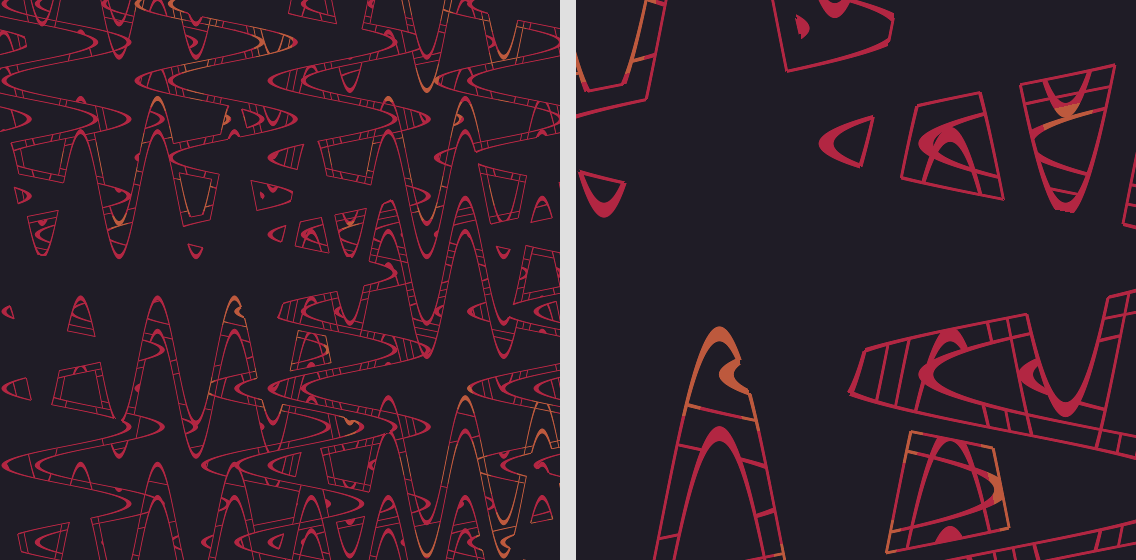
Left: the whole. Right: its middle third, enlarged.
Reproduce this pattern procedurally as a WebGL 1 fragment shader.

```glsl
precision highp float;
// Ladder-like rectangular rings on a square grid, bent by crossing sine waves.
// The warp folds the plane over itself, so each ring breaks into zigzag bands,
// pointed tips and small tilted islands. Lines are smoothed by the warp's slope.

uniform vec2 u_resolution;

const float TILE = 9.0;        // grid cells per ring
const float WAVE_HEIGHT = 1.88;
const float WAVE_RATE = 2.716;

float hash(vec2 p) {
  vec3 h = fract(p.xyx * vec3(0.1031, 0.1030, 0.0973) + 0.37);
  h += dot(h, h.yzx + 33.33);
  return fract((h.x + h.y) * h.z);
}

// 1 when a cell belongs to the ring of its tile, else 0
float onRing(vec2 cell) {
  vec2 tile = floor(cell / TILE);
  vec2 corner = floor(3.0 * vec2(hash(tile + 3.1), hash(tile + 17.7)));
  vec2 size = 5.0 + floor(2.0 * vec2(hash(tile + 41.3), hash(tile + 67.9)));
  vec2 local = cell - tile * TILE - corner;
  vec2 inset = min(local, size - local);
  float present = step(hash(tile + 88.2), 0.9);
  return present * step(abs(min(inset.x, inset.y)), 0.5);
}

// Outline between ring and ground, or a random rung between two ring cells
float wall(vec2 a, vec2 b) {
  float count = onRing(a) + onRing(b);
  if (count < 0.5) return 0.0;
  if (count < 1.5) return 1.0;
  return step(hash(a + b + 5.0), 0.75);
}

void main() {
  float cells = 16.84;
  vec2 p = gl_FragCoord.xy / u_resolution.y * cells;

  // Warp, and the width of one pixel measured across each family of lines
  vec2 angle = WAVE_RATE * p.yx - vec2(4.59, 0.30);
  vec2 q = p - WAVE_HEIGHT * cos(angle);
  vec2 slope = WAVE_HEIGHT * WAVE_RATE * sin(angle);
  vec2 blur = 0.8 * sqrt(1.0 + slope * slope) * cells / u_resolution.y;

  // Nearest cell sides
  vec2 cell = floor(q);
  vec2 f = q - cell;
  vec2 side = 2.0 * step(0.5, f) - 1.0;
  vec2 dist = min(f, 1.0 - f);

  vec2 line = clamp((0.075 - dist) / blur + 0.5, 0.0, 1.0);
  line.x *= wall(cell, cell + vec2(side.x, 0.0));
  line.y *= wall(cell, cell + vec2(0.0, side.y));

  vec3 ground = vec3(0.12, 0.11, 0.15);
  vec3 crimson = vec3(0.70, 0.15, 0.26);
  vec3 orange = vec3(0.74, 0.35, 0.24);
  vec3 ink = mix(crimson, orange, step(0.91, hash(floor(q * 0.5 + 0.25) + 29.0)));
  gl_FragColor = vec4(mix(ground, ink, max(line.x, line.y)), 1.0);
}
```
